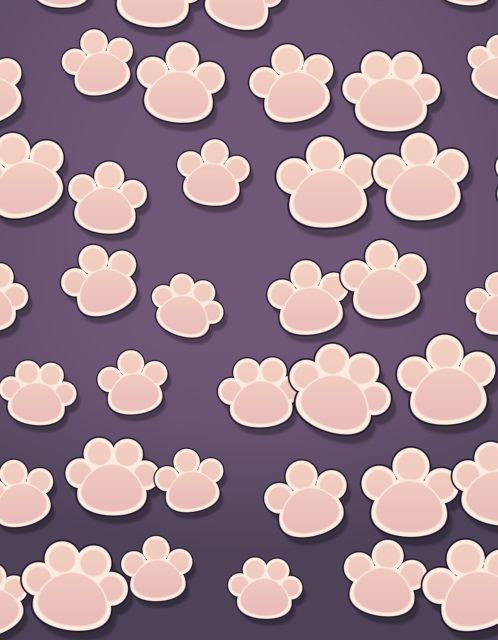
Reproduce this pattern procedurally as a WebGL 2 fragment shader.

```glsl
#version 300 es
precision highp float;

uniform vec2 u_resolution;
out vec4 fragColor;

#define COLUMNS 4.9
#define MIN_SIZE 0.315
#define MAX_SIZE 0.475
#define MAX_TILT 0.38
#define RIM 0.095
#define INK 0.035
#define SEAM 0.035
#define FOUR_TOE_SHARE 0.35
#define SHADOW_SHIFT vec2(0.11, -0.20)
#define SHADOW_DEPTH 0.30

const vec3 PLUM = vec3(0.435, 0.340, 0.465);
const vec3 DUSK = vec3(0.305, 0.260, 0.350);
const vec3 INK_COLOR = vec3(0.13, 0.09, 0.17);
const vec3 CREAM = vec3(0.98, 0.925, 0.875);
const vec3 PEACH = vec3(0.955, 0.820, 0.760);
const vec3 ROSE = vec3(0.915, 0.735, 0.730);
const vec2 PAD_CENTER = vec2(0.0, -0.28);

float hash(vec2 p) {
    vec3 q = fract(p.xyx * vec3(0.1031, 0.1030, 0.0973));
    q += dot(q, q.yzx + 33.33);
    return fract((q.x + q.y) * q.z);
}

// Domed pad: an ellipse that narrows towards the toes
float padDistance(vec2 p) {
    vec2 q = p - PAD_CENTER + 1e-4;
    q.x *= 1.0 + 0.35 * clamp(q.y, -1.0, 1.0);
    vec2 radii = vec2(0.70, 0.55);
    float k = length(q / radii);
    return k * (k - 1.0) / length(q / (radii * radii));
}

// Toes fanned around the pad
float toeDistance(vec2 p, float count) {
    bool four = count > 3.5;
    float spread = four ? 1.17 : 0.95;
    float radius = four ? 0.275 : 0.305;
    float d = 1e3;
    for (float i = 0.0; i < count; i++) {
        float t = 2.0 * i / (count - 1.0) - 1.0;
        float angle = t * spread;
        vec2 toe = PAD_CENTER + (0.87 - 0.05 * t * t) * vec2(sin(angle), cos(angle));
        d = min(d, length(p - toe) - radius * (1.0 - 0.06 * t * t));
    }
    return d;
}

float pawDistance(vec2 p, float count) {
    return min(padDistance(p), toeDistance(p, count)) - RIM;
}

float cover(float d, float blur) {
    return 1.0 - smoothstep(-blur, blur, d);
}

vec3 background(vec2 uv) {
    float shade = 1.0 - smoothstep(-0.05, 0.48, uv.y);
    vec2 c = uv - vec2(0.5, 0.65);
    shade += 0.55 * smoothstep(0.25, 0.75, length(c));
    return mix(PLUM, DUSK, min(shade, 1.0));
}

void main() {
    vec2 uv = gl_FragCoord.xy / u_resolution;
    vec2 grid = gl_FragCoord.xy / u_resolution.x * COLUMNS;
    float pixel = COLUMNS / u_resolution.x;
    float shadow = 0.0;
    vec4 paws = vec4(0.0);

    // Scatter one paw per cell, with each row shifted sideways
    for (int j = -1; j <= 1; j++) {
        float row = floor(grid.y) + float(j);
        float shift = hash(vec2(row + 40.0, 71.0));
        for (int i = -1; i <= 1; i++) {
            vec2 cell = vec2(floor(grid.x - shift) + float(i), row);
            vec2 seed = cell + 40.0;
            float size = mix(MIN_SIZE, MAX_SIZE, hash(seed));
            vec2 jitter = vec2(hash(seed + 13.7), hash(seed + 29.3)) * 2.0 - 1.0;
            vec2 center = cell + vec2(shift, 0.0) + 0.5 + jitter * (0.55 - size);
            float tilt = (hash(seed + 47.1) * 2.0 - 1.0) * MAX_TILT;
            float count = hash(seed + 61.9) < FOUR_TOE_SHARE ? 4.0 : 3.0;
            mat2 turn = mat2(cos(tilt), -sin(tilt), sin(tilt), cos(tilt));
            vec2 local = (grid - center) / size;
            vec2 p = turn * local;
            float blur = 0.8 * pixel / size;

            // Drop shadow
            float drop = pawDistance(turn * (local - SHADOW_SHIFT), count);
            shadow = max(shadow, cover(drop, blur + 0.035));

            // Pink flesh inside a cream rim and a dark outline
            float pad = padDistance(p);
            float toes = toeDistance(p, count);
            float body = min(pad, toes) - RIM;
            float flesh = min(pad, max(toes, SEAM - pad));
            float fade = 1.0 - smoothstep(-0.85, 0.75, local.y);
            vec3 pink = mix(PEACH, ROSE, 0.75 * fade + 0.25 * (1.0 - uv.y));
            vec3 color = mix(CREAM, pink, cover(flesh, blur + 0.01));
            color = mix(INK_COLOR, color, cover(body, blur));
            paws = mix(paws, vec4(color, 1.0), cover(body - INK, blur));
        }
    }

    // Layer paws over the shaded ground
    vec3 ground = background(uv) * (1.0 - SHADOW_DEPTH * shadow);
    fragColor = vec4(ground * (1.0 - paws.a) + paws.rgb, 1.0);
}
```
